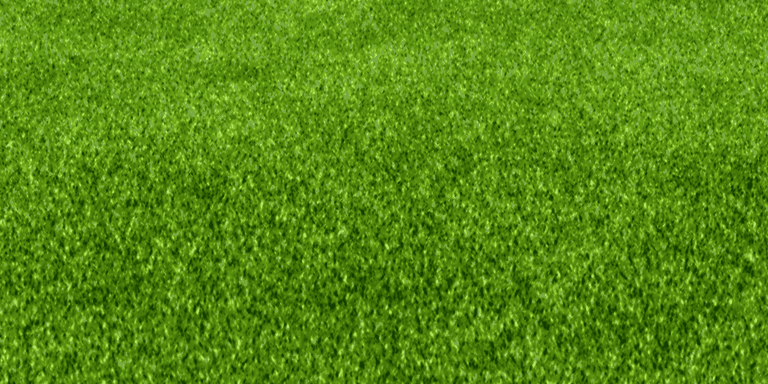
Reproduce this texture procedurally as a WebGL 1 fragment shader.

```glsl
precision highp float;
// A mown lawn seen at a slant: upright blades, coarse and dark near, fine and bright far.

uniform vec2 u_resolution;

// Colour ramp from the gaps between blades to their lit tips
const vec3 GAP    = vec3(0.08, 0.24, 0.00);
const vec3 DEEP   = vec3(0.14, 0.32, 0.00);
const vec3 SHADE  = vec3(0.24, 0.43, 0.02);
const vec3 MID    = vec3(0.32, 0.53, 0.05);
const vec3 LIGHT  = vec3(0.40, 0.62, 0.08);
const vec3 BRIGHT = vec3(0.53, 0.75, 0.18);
const vec3 TIP    = vec3(0.70, 0.89, 0.38);
const vec3 PALE   = vec3(0.48, 0.67, 0.26);

// Cells per canvas height, across and up
const vec2 NEAR_BLADES = vec2(122.0, 60.0);
const vec2 FAR_BLADES  = vec2(180.0, 125.0);
const vec2 TUFTS       = vec2(24.0, 20.0);
const vec2 PATCHES     = vec2(2.6, 5.5);
const vec2 STREAKS     = vec2(3.0, 20.0);

// Strength of each layer, in units of tone
const float NEAR_CONTRAST = 0.95;
const float FAR_CONTRAST  = 0.58;
const float TUFT_CONTRAST = 0.12;
const float PATCH_CONTRAST = 0.12;
const float STREAK_CONTRAST = 0.13;
const float BLADE_LEAN = 0.8;
const float BLADE_FALLOFF = 5.0;

vec4 hash4(vec2 cell, float seed) {
  vec4 q = fract(vec4(cell.xyx, cell.y + seed) * vec4(0.1031, 0.1030, 0.0973, 0.1099)
                 + seed * 0.137);
  q += dot(q, q.wzxy + 33.33);
  return fract((q.xxyz + q.yzzw) * q.zywx);
}

// Cellular noise of soft leaning strokes: zero mean, about unit variance
float strokes(vec2 p, float lean, float seed) {
  vec2 cell = floor(p);
  vec2 local = p - cell;
  float tone = 0.0;
  for (int j = -1; j <= 1; j++) {
    for (int i = -1; i <= 1; i++) {
      vec2 offset = vec2(float(i), float(j));
      vec4 h = hash4(cell + offset + 50.0, seed);
      vec2 d = local - offset - h.xy;
      d.x -= d.y * lean * (2.0 * h.z - 1.0);
      tone += exp(-BLADE_FALLOFF * dot(d, d)) * (h.w - 0.5);
    }
  }
  return tone * 6.1;
}

vec3 grassColor(float tone) {
  vec3 c = mix(GAP, DEEP, smoothstep(-2.6, -1.7, tone));
  c = mix(c, SHADE, clamp((tone + 1.7) / 0.85, 0.0, 1.0));
  c = mix(c, MID, clamp((tone + 0.85) / 0.8, 0.0, 1.0));
  c = mix(c, LIGHT, clamp((tone + 0.05) / 0.75, 0.0, 1.0));
  c = mix(c, BRIGHT, clamp((tone - 0.7) / 0.85, 0.0, 1.0));
  return mix(c, TIP, smoothstep(1.55, 2.8, tone));
}

void main() {
  vec2 p = gl_FragCoord.xy / u_resolution.y;
  float far = smoothstep(0.1, 1.0, p.y);

  // Blades shrink with distance; variance is kept through the blend
  float fineShare = mix(0.2, 0.9, far);
  float blades = strokes(p * NEAR_BLADES, BLADE_LEAN, 1.0) * sqrt(1.0 - fineShare)
               + strokes(p * FAR_BLADES, BLADE_LEAN, 2.0) * sqrt(fineShare);

  // Broad light: bright far ground, a dark band, a slightly lit front edge
  float light = mix(-0.38, 0.46, smoothstep(0.15, 0.95, p.y))
              + 0.22 * (1.0 - smoothstep(0.0, 0.2, p.y));
  light += PATCH_CONTRAST * strokes(p * PATCHES, 0.3, 3.0);
  light += STREAK_CONTRAST * far * strokes(p * STREAKS, 0.2, 4.0);
  light += TUFT_CONTRAST * strokes(p * TUFTS, 0.6, 5.0);

  float contrast = mix(NEAR_CONTRAST, FAR_CONTRAST, smoothstep(0.3, 1.0, p.y));
  float tone = light + blades * contrast;
  vec3 color = grassColor(tone);

  // Some lit blades are paler and less saturated
  float dry = smoothstep(0.15, 0.5, strokes(p * NEAR_BLADES, BLADE_LEAN, 6.0));
  float lit = smoothstep(0.45, 0.8, tone) * (1.0 - smoothstep(1.4, 1.9, tone));
  color = mix(color, PALE, dry * lit);

  gl_FragColor = vec4(color, 1.0);
}
```
